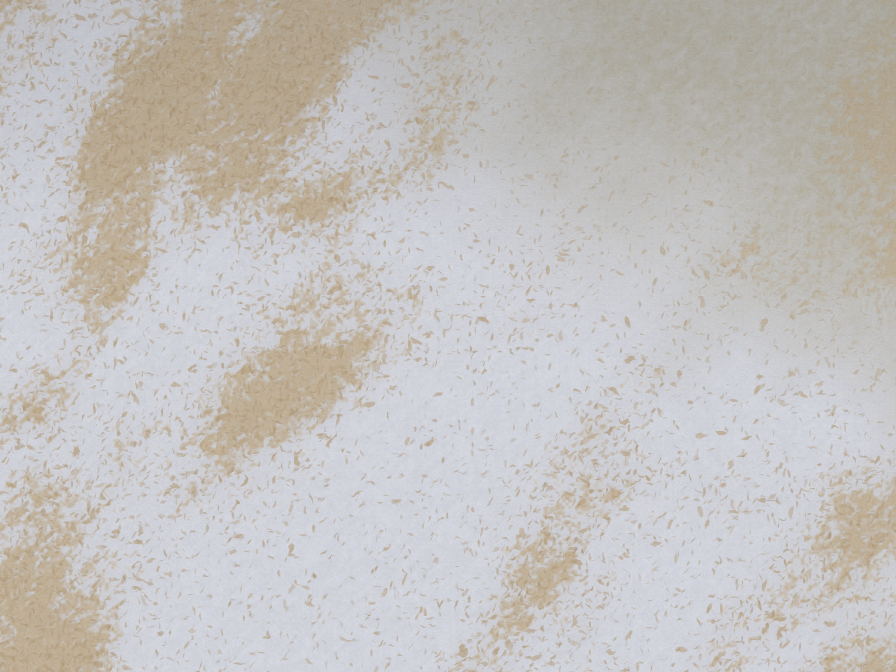
A Shadertoy shader for this texture:

```glsl
// Weathered pale plaster with flaky ochre stains and a grey-beige veil.
#define CHALK vec3(0.832, 0.842, 0.885)
#define OCHRE vec3(0.735, 0.660, 0.545)
#define RUST vec3(0.665, 0.570, 0.435)
#define VEIL vec3(0.705, 0.690, 0.640)
#define LEAN 0.70
#define STAIN_SCALE 3.6
#define STAIN_LEVEL 0.53
#define FLAKE_CELLS 62.0
#define GRAIN_CELLS 105.0
#define GRAIN_CONTRAST 0.055

float hash(vec2 p) {
    return fract(sin(dot(p, vec2(127.1, 311.7))) * 43758.545);
}

float noise(vec2 p) {
    vec2 i = floor(p), f = fract(p);
    f = f * f * (3.0 - 2.0 * f);
    return mix(mix(hash(i), hash(i + vec2(1, 0)), f.x),
               mix(hash(i + vec2(0, 1)), hash(i + vec2(1, 1)), f.x), f.y);
}

mat2 turn(float a) {
    float c = cos(a), s = sin(a);
    return mat2(c, -s, s, c);
}

float fbm(vec2 p) {
    float sum = 0.0, gain = 0.52;
    for (int i = 0; i < 5; i++) {
        sum += gain * noise(p);
        p = turn(0.5) * p * 2.03 + 17.3;
        gain *= 0.5;
    }
    return sum;
}

// Scattered slivers, one candidate per cell, mostly leaning one way
float flakes(vec2 p, float cells, float density, float seed) {
    vec2 g = p * cells, cell = floor(g);
    float soft = 0.7 * cells / iResolution.y, cover = 0.0;
    for (int j = -1; j <= 1; j++)
    for (int i = -1; i <= 1; i++) {
        vec2 c = cell + vec2(i, j), key = c + seed;
        vec2 spot = c + vec2(hash(key), hash(key + 31.7));
        float angle = LEAN + 2.6 * (hash(key + 57.1) - 0.5);
        float size = mix(0.35, 1.0, hash(key + 83.9));
        vec2 radius = size * vec2(0.55, mix(0.13, 0.27, hash(key + 11.3)));
        float dist = (length(turn(angle) * (g - spot) / radius) - 1.0) * radius.y;
        float present = step(hash(key + 101.3), density);
        float strength = mix(0.45, 1.0, hash(key + 143.7));
        cover = max(cover, present * strength * (1.0 - smoothstep(-soft, soft, dist)));
    }
    return cover;
}

void mainImage(out vec4 fragColor, in vec2 fragCoord) {
    vec2 p = fragCoord / iResolution.y;

    // Broad stains stretched along the lean
    vec2 warp = vec2(noise(p * 3.1 + 4.0), noise(p * 3.1 + 19.0)) - 0.5;
    vec2 q = turn(LEAN) * (p + 0.16 * warp) * vec2(1.0, 1.1);
    float stain = fbm(q * vec2(0.72, 1.25) * STAIN_SCALE + vec2(6.2, 2.7));

    // Veil gathering towards the upper right
    float slope = p.x * 0.75 + p.y + 0.75 * (fbm(p * 2.6 + 41.0) - 0.5);
    float veil = smoothstep(1.0, 1.72, slope);

    // Fine grain breaks the borders of stain and veil
    float grain = noise(turn(LEAN) * p * GRAIN_CELLS * vec2(0.7, 1.3));
    float dust = noise(p * GRAIN_CELLS * 2.1 + 9.0);
    float mottle = 0.6 * grain + 0.4 * dust - 0.5;
    float film = smoothstep(STAIN_LEVEL - 0.03, STAIN_LEVEL + 0.13, stain + 0.30 * mottle);
    float halo = smoothstep(STAIN_LEVEL - 0.22, STAIN_LEVEL + 0.12, stain);

    // Flakes with slightly ragged outlines
    vec2 ragged = p + 0.005 * (vec2(grain, dust) - 0.5);
    float large = flakes(ragged, FLAKE_CELLS, 0.08 + 0.72 * halo, 3.0);
    float small = flakes(ragged, FLAKE_CELLS * 1.75, 0.20 + 0.60 * halo, 211.0);
    float chips = flakes(ragged, FLAKE_CELLS * 1.3, 0.35, 401.0);

    // Layers from chalk ground to top flakes
    vec3 color = mix(CHALK, VEIL, 0.10 + 0.12 * halo);
    color = mix(color, VEIL, clamp(veil * (0.88 + 0.7 * mottle), 0.0, 1.0));
    color = mix(color, OCHRE, film * mix(0.85, 0.55, veil));
    color = mix(color, mix(CHALK, VEIL, 0.4 + 0.4 * veil), chips * film * 0.45);
    float fade = mix(1.0, 0.35, veil);
    color = mix(color, mix(OCHRE, RUST, 0.35), large * 0.75 * fade);
    color = mix(color, RUST, small * 0.60 * fade);

    // Surface tooth and dimmer light near the top
    color += GRAIN_CONTRAST * (0.6 * mottle + 0.4 * (hash(floor(p * 400.0)) - 0.5));
    color *= 1.0 - 0.07 * smoothstep(0.55, 1.05, p.y);
    fragColor = vec4(color, 1.0);
}
```
